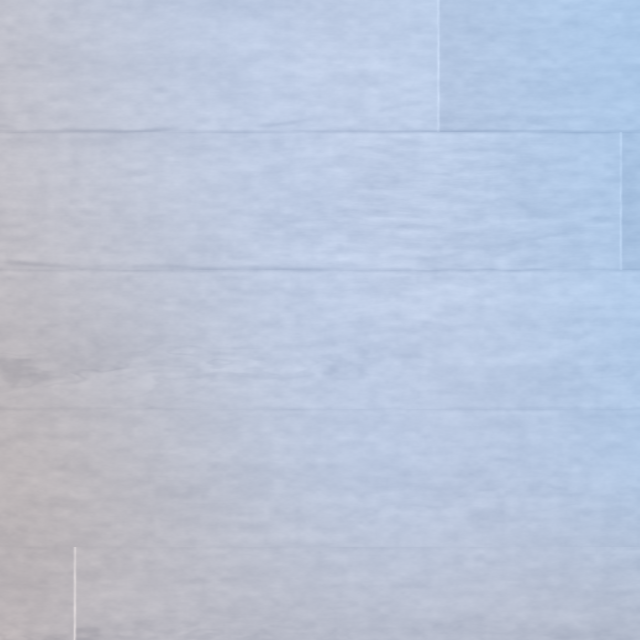
Give the GLSL for this texture, as a Shadertoy shader.

```glsl
float hash(vec2 p) {
    return fract(sin(dot(p, vec2(127.1, 311.7))) * 43758.5453);
}

float noise(vec2 p) {
    vec2 i = floor(p), f = fract(p);
    f = f * f * (3.0 - 2.0 * f);
    return mix(mix(hash(i), hash(i + vec2(1, 0)), f.x),
               mix(hash(i + vec2(0, 1)), hash(i + vec2(1, 1)), f.x), f.y);
}

float fbm(vec2 p) {
    float sum = 0.0, amp = 0.5;
    for (int i = 0; i < 4; i++) {
        sum += amp * noise(p);
        p = p * 2.03 + 17.3;
        amp *= 0.5;
    }
    return sum / 0.9375;
}

// Soft line of given half width around zero
float line(float d, float halfWidth) {
    return exp(-d * d / (halfWidth * halfWidth));
}

// Daylight tint: warm grey at the left, blue at the right, dull along the bottom
vec3 daylight(vec2 uv) {
    float t = uv.x + 0.3 * (uv.y - 0.5);
    vec3 warm = mix(vec3(0.725, 0.705, 0.715), vec3(0.765, 0.75, 0.77), smoothstep(0.1, 0.9, uv.y));
    vec3 color = mix(warm, vec3(0.735, 0.79, 0.885), smoothstep(-0.12, 0.58, t));
    color = mix(color, vec3(0.675, 0.785, 0.91), smoothstep(0.6, 1.2, t));
    color = mix(color, vec3(0.72, 0.725, 0.77), 0.65 * (1.0 - smoothstep(-0.05, 0.32, uv.y)));
    color += vec3(0.025, 0.0, -0.025) * exp(-6.0 * length(uv));
    vec2 glow = (uv - vec2(0.58, 0.75)) / vec2(0.35, 0.3);
    return color + 0.02 * exp(-dot(glow, glow));
}

void mainImage(out vec4 fragColor, in vec2 fragCoord) {
    vec2 uv = fragCoord / iResolution.xy;

    // Plank layout: each row is shifted by a fixed stagger
    const float pitch = 0.2165, plankLength = 1.708;
    float rowPos = (uv.y - 0.145) / pitch;
    float row = floor(rowPos), across = fract(rowPos);
    float along = (uv.x - 0.117 + 0.285 * (row + 1.0)) / plankLength;
    float plank = floor(along);
    float seamDist = (fract(rowPos + 0.5) - 0.5) * pitch;
    float jointDist = (fract(along + 0.5) - 0.5) * plankLength;
    vec2 seed = vec2(row * 13.7, plank * 29.3 + row * 7.1);

    // Straight grain: broad bands, fibres and fine speckle
    vec2 warped = uv + vec2(0.0, 0.02 * (fbm(uv * vec2(7, 12) + seed) - 0.5));
    float bands = fbm(warped * vec2(3, 20) + seed) - 0.5;
    float fibres = fbm(warped * vec2(20, 100) + seed) - 0.5;
    float speckle = fbm(uv * vec2(60, 85)) - 0.5;
    vec2 sheenPos = (uv - vec2(0.68, 0.68)) * vec2(4, 7);
    float sheen = exp(-dot(sheenPos, sheenPos));
    float shade = 0.05 * bands + (0.04 + 0.06 * sheen) * fibres + 0.055 * speckle;

    // Arched figure and knots in one band of the plank
    float figured = (row < 1.5 || plank > 0.5) ? 1.0 : 0.15;
    float center = 0.29 + 0.39 * step(0.5, plank);
    float figure = figured * line(across - center, 0.17)
                 * smoothstep(0.1, 0.6, noise(uv * vec2(7, 4) + seed + 3.0))
                 * mix(1.0, 0.4, smoothstep(0.2, 0.7, uv.x));
    float field = fbm(warped * vec2(8, 25) + seed + 8.0);
    float rings = 0.5 + 0.5 * sin(field * 32.0);
    shade -= figure * (0.035 * rings * rings + 0.06 * smoothstep(0.4, 0.75, field) - 0.01);

    // Long curved vein above the seams of the upper rows
    float bend = uv.x - 0.3 + 0.15 * (row - 2.0);
    float veinHeight = 0.16 * bend * bend + 0.01 * (noise(uv * vec2(14, 3) + seed) - 0.4);
    float vein = line(across * pitch - veinHeight, 0.004) * step(1.5, row) * (1.0 - step(0.5, plank));
    vein *= 1.0 - 0.7 * smoothstep(0.45, 0.7, uv.x);
    shade -= 0.05 * vein * smoothstep(0.1, 0.7, noise(uv * vec2(16, 20) + 5.0));

    // Dark seams, fainter low down, worn unevenly along their length
    float seamRow = floor(rowPos + 0.5);
    float wear = 0.3 + 0.7 * noise(vec2(uv.x * 11.0, seamRow * 5.3));
    float wobble = 0.002 * (noise(vec2(uv.x * 30.0, seamRow * 3.1)) - 0.5);
    shade -= (0.015 + 0.05 * smoothstep(0.0, 3.0, seamRow)) * wear * line(seamDist + wobble, 0.0028);
    shade += 0.012 * wear * line(seamDist + 0.007, 0.004);

    // Pale butt joints with a darker plank beyond them
    float jointWear = 0.4 + 0.6 * noise(vec2(uv.y * 60.0, row));
    shade += mix(0.15, 0.055, step(0.0, row)) * jointWear * line(jointDist, 0.0022);
    shade -= 0.025 * step(0.5, plank) * smoothstep(0.0, 0.004, jointDist) * (1.0 - smoothstep(0.0, 0.3, jointDist));

    fragColor = vec4(daylight(uv) + shade * vec3(1.05, 1.0, 0.9), 1.0);
}
```
